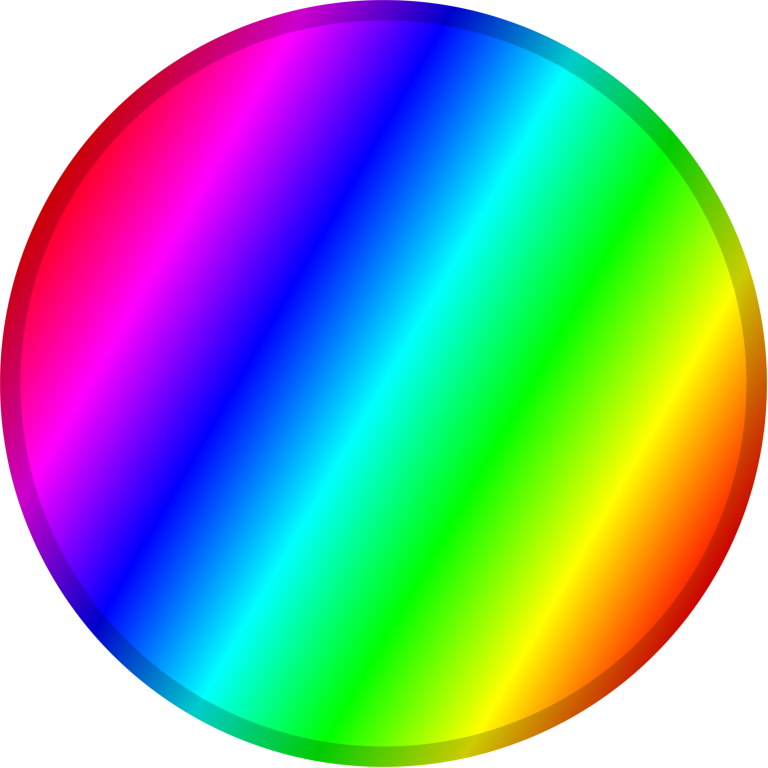
A three.js fragment shader for this background:

```glsl
// A disc filled with a slanted rainbow gradient, edged by a darker ring, on white.
varying vec2 vUv;

// Fully saturated colour for a hue from 0 to 1.
vec3 hueToRgb(float hue) {
  return clamp(abs(mod(hue * 6.0 + vec3(0.0, 4.0, 2.0), 6.0) - 3.0) - 1.0, 0.0, 1.0);
}

// Smooth coverage of a disc at a given distance from its centre.
float discMask(float dist, float radius) {
  return 1.0 - smoothstep(radius - 0.001, radius + 0.001, dist);
}

void main() {
  vec2 fromCenter = vUv - vec2(0.4993, 0.5007);
  float dist = length(fromCenter);

  // Rainbow across the disc, from red at upper left to red at lower right
  float angle = radians(-30.0);
  float across = dot(vUv - 0.5, vec2(cos(angle), sin(angle)));
  vec3 rainbow = hueToRgb(clamp(0.5 - across, 0.0, 1.0));

  // Translucent dark ring along the rim
  rainbow *= mix(0.8, 1.0, discMask(dist, 0.4727));

  // Disc over the white ground
  vec3 color = mix(vec3(1.0), rainbow, discMask(dist, 0.4993));
  gl_FragColor = vec4(color, 1.0);
}
```
